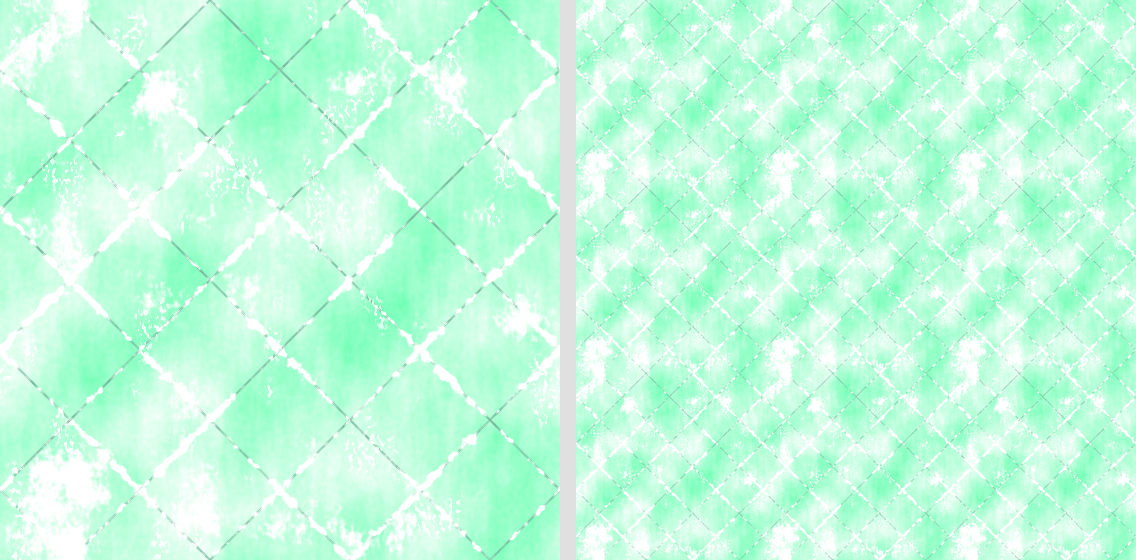
Left, the tile; right, the same tile 3 across and 3 down.
Give the GLSL for this pattern, as a Shadertoy shader.

```glsl
#define REPEATS 4.0
#define HAIRLINE 0.0019
#define BRUSH_WIDTH 0.0075
#define BRUSH_RAGGED 0.011
#define CLOUD_CONTRAST 0.62
#define DIAMOND_CONTRAST 0.12
#define MEAN_TONE 0.52
#define DEEP_MINT vec3(0.44, 1.0, 0.71)
#define PAINT_WHITE vec3(1.0)
#define LINE_GREY vec3(0.45, 0.71, 0.60)

// Integer hash of a lattice cell, 0 to 1
float hash(vec2 cell, float seed) {
    uvec2 q = uvec2(cell) + uvec2(uint(seed) * 131u, uint(seed) * 71u);
    uint h = q.x * 1597334677u ^ q.y * 3812015801u;
    h = (h ^ (h >> 15)) * 2246822519u;
    h = (h ^ (h >> 13)) * 3266489917u;
    return float((h ^ (h >> 16)) >> 8) / 16777216.0;
}

float gradientDot(vec2 cell, vec2 offset, vec2 period, float seed) {
    float angle = 6.28319 * hash(mod(cell, period), seed);
    return dot(vec2(cos(angle), sin(angle)), offset);
}

// Gradient noise that wraps over the unit square
float noise(vec2 uv, vec2 period, float seed) {
    vec2 p = uv * period, i = floor(p), f = p - i;
    vec2 w = f * f * f * (f * (f * 6.0 - 15.0) + 10.0);
    vec2 e = vec2(1.0, 0.0);
    float bottom = mix(gradientDot(i, f, period, seed),
                       gradientDot(i + e.xy, f - e.xy, period, seed), w.x);
    float top = mix(gradientDot(i + e.yx, f - e.yx, period, seed),
                    gradientDot(i + e.xx, f - e.xx, period, seed), w.x);
    return mix(bottom, top, w.y);
}

float fbm(vec2 uv, vec2 period, float seed, int octaves) {
    float sum = 0.0, amplitude = 1.0;
    for (int k = 0; k < octaves; k++) {
        sum += amplitude * noise(uv, period, seed + float(k));
        period *= 2.0;
        amplitude *= 0.5;
    }
    return sum;
}

// One family of diagonals: grey hairline under worn brush strokes
vec3 drawLines(vec3 color, vec2 uv, float coord, float cloud, float seed, float px) {
    float dist = abs(fract(coord) - 0.5) / (REPEATS * sqrt(2.0));
    float fade = 0.7 + 0.5 * fbm(uv, vec2(30.0), seed, 3);
    float hairline = 1.0 - smoothstep(HAIRLINE - px, HAIRLINE + px, dist);
    color = mix(color, LINE_GREY, hairline * clamp(fade, 0.0, 1.0));

    float wear = fbm(uv, vec2(7.0), seed + 10.0, 3) + 0.5 * cloud;
    float ragged = fbm(uv, vec2(44.0), seed + 20.0, 3);
    float halfWidth = BRUSH_WIDTH * smoothstep(-0.25, 0.3, wear)
                    + BRUSH_RAGGED * ragged - 0.0012;
    float soft = 0.0012 + px;
    float brush = 1.0 - smoothstep(halfWidth - soft, halfWidth + soft, dist);
    return mix(color, PAINT_WHITE, brush);
}

void mainImage(out vec4 fragColor, in vec2 fragCoord) {
    vec2 uv = fragCoord / iResolution.xy;
    float px = 0.75 / min(iResolution.x, iResolution.y);
    vec2 diagonal = REPEATS * vec2(uv.x + uv.y, uv.x - uv.y);

    // Watercolour wash, with a slight tint per diamond
    float cloud = fbm(uv, vec2(5.0, 4.0), 3.0, 5);
    float streaks = fbm(uv, vec2(48.0, 9.0), 31.0, 3);
    float grain = fbm(uv, vec2(110.0, 80.0), 41.0, 2);
    vec2 id = floor(diagonal + 0.5);
    vec2 wrappedId = mod(vec2(id.x + id.y, id.x - id.y), 2.0 * REPEATS);
    float tint = hash(wrappedId, 51.0) - 0.5;
    float tone = MEAN_TONE + CLOUD_CONTRAST * cloud + DIAMOND_CONTRAST * tint
               + 0.13 * streaks + 0.09 * grain;
    vec3 color = mix(DEEP_MINT, PAINT_WHITE, clamp(tone, 0.0, 1.0));

    // Diagonal lattice
    color = drawLines(color, uv, diagonal.x, cloud, 60.0, px);
    color = drawLines(color, uv, diagonal.y, cloud, 100.0, px);

    // Bleached blotches with crumbling edges
    float bleach = fbm(uv, vec2(5.0), 140.0, 4) + 0.4 * cloud
                 + 0.2 * grain + 0.12 * streaks;
    color = mix(color, PAINT_WHITE, smoothstep(0.27, 0.55, bleach));

    // Flaked specks gathered in upright patches
    float patches = fbm(uv, vec2(13.0, 8.0), 160.0, 2) + 0.3 * cloud;
    float flakes = fbm(uv, vec2(130.0, 85.0), 170.0, 2);
    float specks = smoothstep(0.2, 0.45, patches) * smoothstep(0.08, 0.22, flakes);
    color = mix(color, PAINT_WHITE, 0.85 * specks);

    fragColor = vec4(color, 1.0);
}
```
